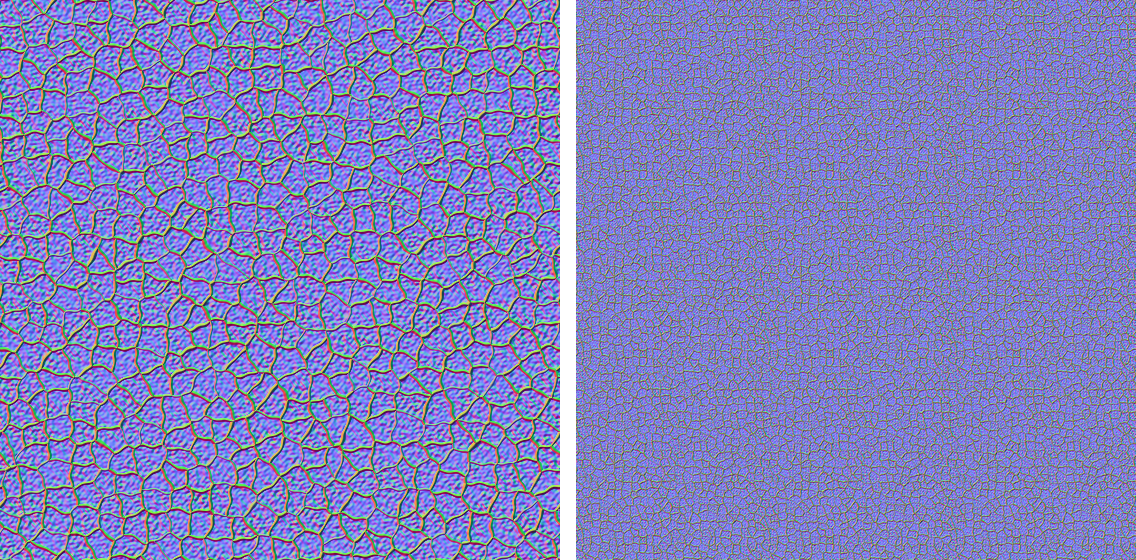
Left: one tile. Right: repeated 3 by 3.
Reproduce this texture map procedurally as a WebGL 2 fragment shader.

```glsl
#version 300 es
precision highp float;
// Tangent-space normal map of rough stone split by a net of cracks.
// Cracks are the borders of wrapped cellular noise; the plaster-like grain
// is a sum of plane waves with whole frequencies, so everything tiles.

#define CELLS 24.0         // cells along each side
#define JITTER 0.82        // how far cell sites stray from the grid
#define CRACK_WIDTH 0.10   // half width of a crack, in cells
#define CRACK_SLOPE 3.2    // steepness of the crack walls
#define FAINTEST 0.45      // strength of the weakest crack
#define WARP 0.035         // bend of the cell borders, in cells
#define GRAIN_WAVES 30     // plane waves in the grain
#define GRAIN_SLOPE 0.44   // rms slope of the grain
#define GRAIN_LOW 45.0     // lowest grain frequency per canvas
#define GRAIN_HIGH 165.0   // highest grain frequency per canvas

const float TAU = 6.283185;

uniform vec2 u_resolution;
out vec4 fragColor;

// Two random values in 0..1 for a whole-number position
vec2 hash2(vec2 p) {
    uvec2 v = uvec2(p) * 1664525u + 1013904223u;
    v.x += v.y * 1664525u;
    v.y += v.x * 1664525u;
    v ^= v >> 16u;
    v.x += v.y * 1664525u;
    v.y += v.x * 1664525u;
    v ^= v >> 16u;
    return vec2(v & 0xffffu) / 65535.0;
}

vec2 wrapCell(vec2 cell) {
    return floor(mod(cell + 0.5, CELLS));
}

vec2 cellSite(vec2 cell) {
    return cell + 0.5 + JITTER * (hash2(wrapCell(cell)) - 0.5);
}

// Nearest border: xy = direction across it, z = distance, w = random per border
vec4 nearestBorder(vec2 p) {
    vec2 base = floor(p), home = base, homeSite = p;
    float nearest = 1e3;
    for (int y = -1; y <= 1; y++)
    for (int x = -1; x <= 1; x++) {
        vec2 cell = base + vec2(x, y);
        vec2 site = cellSite(cell);
        float dist = distance(site, p);
        if (dist < nearest) {
            nearest = dist;
            home = cell;
            homeSite = site;
        }
    }
    vec4 border = vec4(0.0, 0.0, 1e3, 0.0);
    vec2 neighbour = home;
    for (int y = -2; y <= 2; y++)
    for (int x = -2; x <= 2; x++) {
        if (x == 0 && y == 0) continue;
        vec2 cell = home + vec2(x, y);
        vec2 site = cellSite(cell);
        vec2 across = normalize(site - homeSite);
        float dist = dot(0.5 * (site + homeSite) - p, across);
        if (dist < border.z) {
            border.xyz = vec3(across, dist);
            neighbour = cell;
        }
    }
    border.w = hash2(wrapCell(home + neighbour) + 100.0).x;
    return border;
}

// Slope of the fine grain, stronger in some patches
vec2 grainSlope(vec2 uv) {
    vec2 slope = vec2(0.0);
    for (int i = 0; i < GRAIN_WAVES; i++) {
        vec2 rnd = hash2(vec2(i, 211));
        float phase = hash2(vec2(i, 307)).x;
        float angle = TAU * (float(i) + rnd.x) / float(GRAIN_WAVES);
        float radius = mix(GRAIN_LOW, GRAIN_HIGH, rnd.y);
        vec2 freq = round(radius * vec2(cos(angle), sin(angle)));
        slope += freq / radius * cos(TAU * fract(dot(freq, uv) + phase));
    }
    float patches = sin(TAU * (5.0 * uv.x + 3.0 * uv.y) + 2.0 * sin(TAU * 4.0 * uv.y))
                  * sin(TAU * (7.0 * uv.y - 2.0 * uv.x) + 2.0 * sin(TAU * 3.0 * uv.x));
    return slope * GRAIN_SLOPE * 2.0 / sqrt(float(GRAIN_WAVES)) * (1.0 + 0.35 * patches);
}

// Normal to colour: red to the right, green downwards, blue is the bare height
vec3 encodeNormal(vec2 tilt) {
    vec3 n = normalize(vec3(tilt, 1.0));
    return vec3(0.5 + 0.5 * n.x, 0.5 - 0.5 * n.y, n.z);
}

void main() {
    vec2 uv = gl_FragCoord.xy / u_resolution;
    float pixel = CELLS / min(u_resolution.x, u_resolution.y);

    // Gently bent cell net
    vec2 bend = sin(TAU * (17.0 * uv.yx + vec2(5.0, -7.0) * uv))
              + sin(TAU * (31.0 * uv.yx + vec2(-11.0, 9.0) * uv));
    vec4 border = nearestBorder(uv * CELLS + WARP * bend);

    // Crack walls fall towards the border
    float strength = mix(FAINTEST, 1.0, smoothstep(0.0, 0.5, border.w));
    float width = CRACK_WIDTH * mix(0.6, 1.0, strength);
    float wall = 1.0 - smoothstep(0.4 * width, width, border.z);
    vec2 crack = border.xy * CRACK_SLOPE * strength * wall;
    vec2 grain = grainSlope(uv) * (1.0 - 0.4 * wall);

    // Blend both walls where they meet inside one pixel
    float side = clamp(0.5 + border.z / pixel, 0.0, 1.0);
    vec3 color = mix(encodeNormal(grain - crack), encodeNormal(grain + crack), side);
    fragColor = vec4(color, 1.0);
}
```
